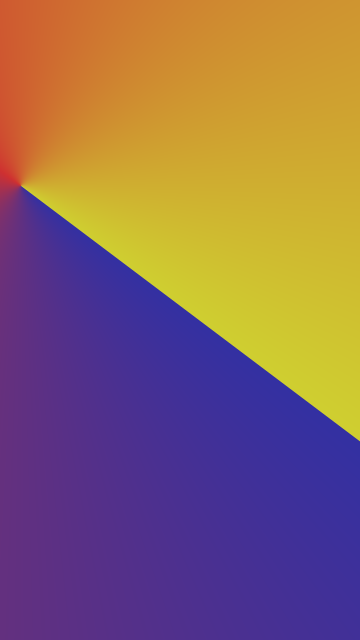
This background is drawn by a Shadertoy shader. Its source:

```glsl
const float PI = 3.14159265;
const vec3 BLUE = vec3(0.20, 0.19, 0.635);
const vec3 RED = vec3(0.81, 0.19, 0.19);
const vec3 YELLOW = vec3(0.81, 0.81, 0.19);

// Coordinates along and across a unit direction
vec2 alongAcross(vec2 p, vec2 dir) {
    return vec2(dot(p, dir), dir.x * p.y - dir.y * p.x);
}

// Conic sweep: both sides of the seam fade to the far colour behind the apex
vec3 conicSweep(vec2 q, vec3 below, vec3 above, vec3 far, float softness) {
    float turn = abs(atan(q.y, q.x)) / PI;
    vec3 nearSeam = mix(below, above, smoothstep(-softness, softness, q.y));
    return mix(nearSeam, far, turn);
}

void mainImage(out vec4 fragColor, in vec2 fragCoord) {
    // Apex placed as a fraction of the canvas, distances in canvas heights
    vec2 apex = vec2(0.058, 0.7096);
    vec2 p = (fragCoord - apex * iResolution.xy) / iResolution.y;

    // Seam falls to the right of the apex
    float seamAngle = radians(-37.0);
    vec2 seamDir = vec2(cos(seamAngle), sin(seamAngle));
    float pixel = 1.0 / iResolution.y;

    vec3 colour = conicSweep(alongAcross(p, seamDir), BLUE, YELLOW, RED, 0.6 * pixel);
    fragColor = vec4(colour, 1.0);
}
```
